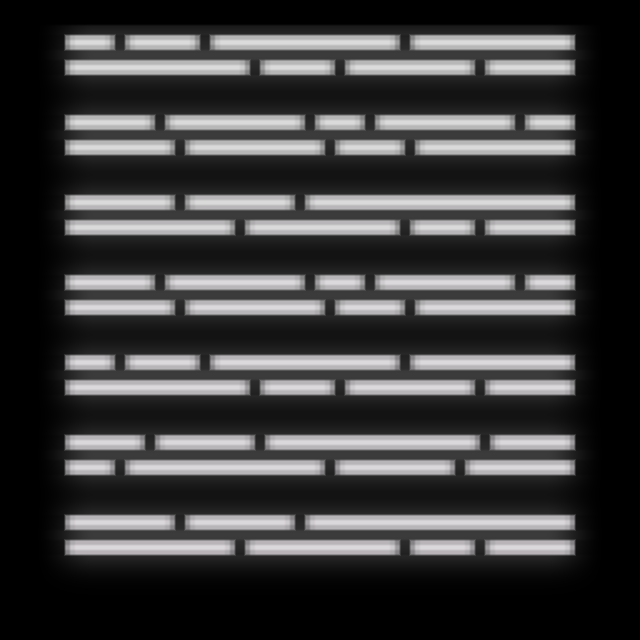
This pattern is drawn by a Shadertoy shader. Its source:

```glsl
// Seven pairs of glowing pale bars on black, each row split by narrow gaps.
// Works on a 128-unit grid: the distance to bar ends and row edges shapes and
// shades the bars, and a sum of Gaussians over the rows gives the halo.

const float GRID = 128.0;          // units across the canvas
const int   PAIRS = 7;
const float PAIR_PITCH = 16.0;
const float ROW_PITCH = 5.0;       // between the two rows of a pair
const float ROW_HEIGHT = 3.0;
const float FIRST_TOP = 7.0;       // top of the first row, measured downward
const float BAR_LEFT = 13.0;
const float BAR_RIGHT = 115.0;
const float GAP_HALF = 1.0;
const float EDGE_SOFT = 0.3;
const float RIM_LEVEL = 0.72;
const float CORE_LEVEL = 0.86;
const float END_SHADE = 0.77;      // outermost unit of a bar
const float NEAR_END_SHADE = 0.94; // the unit beside it
const float GLOW_LEVEL = 0.156;
const float GLOW_SIGMA = 3.2;
const float GLOW_SPREAD = 6.0;     // sideways fade
const float GLOW_TOP = 5.0;        // halo is clipped above this line
const float GAP_GLOW = 0.75;
const vec3  LOW_TINT = vec3(1.0, 0.98, 1.0);

// Left edges of the gaps: upper and lower row of each pair style.
const vec4 GAPS[8] = vec4[8](
    vec4(23, 40, 80, 80),  vec4(50, 67, 95, 95),
    vec4(31, 61, 73, 103), vec4(35, 65, 81, 81),
    vec4(35, 59, 59, 59),  vec4(47, 80, 95, 95),
    vec4(29, 51, 96, 96),  vec4(23, 65, 91, 91));
const int STYLES[7] = int[7](0, 1, 2, 1, 0, 3, 2);

float softStep(float edge, float x, float soft) {
    return smoothstep(edge - soft, edge + soft, x);
}

// Signed distance along x to the nearest bar end, positive inside a bar.
float endDistance(float x, vec4 gaps) {
    vec4 g = abs(x - gaps - GAP_HALF) - GAP_HALF;
    float gapDistance = min(min(g.x, g.y), min(g.z, g.w));
    return min(gapDistance, min(x - BAR_LEFT, BAR_RIGHT - x));
}

// Light spilled by all rows, fading past their sides.
float halo(vec2 p, float soft) {
    float sum = 0.0;
    for (int i = 0; i < PAIRS * 2; i++) {
        float center = FIRST_TOP + 0.5 * ROW_HEIGHT
                     + float(i / 2) * PAIR_PITCH + float(i % 2) * ROW_PITCH;
        float d = (p.y - center) / GLOW_SIGMA;
        sum += exp(-0.5 * d * d);
    }
    float sides = softStep(BAR_LEFT, p.x, GLOW_SPREAD)
                * (1.0 - softStep(BAR_RIGHT, p.x, GLOW_SPREAD));
    return GLOW_LEVEL * sum * sides * softStep(GLOW_TOP, p.y, soft);
}

// Stepped bar shading: bright core, grey rim, darker ends.
float barShade(float endDist, float rowDist, float soft) {
    float level = mix(RIM_LEVEL, CORE_LEVEL, softStep(1.0, rowDist, soft));
    level *= mix(END_SHADE, 1.0, softStep(1.0, endDist, soft));
    return level * mix(NEAR_END_SHADE, 1.0, softStep(2.0, endDist, soft));
}

void mainImage(out vec4 fragColor, in vec2 fragCoord) {
    float unitsPerPixel = GRID / min(iResolution.x, iResolution.y);
    vec2 p = (fragCoord - 0.5 * iResolution.xy) * unitsPerPixel + 0.5 * GRID;
    p.y = GRID - p.y;
    float soft = max(EDGE_SOFT, 0.7 * unitsPerPixel);

    // Find the pair and the row within it
    float pairSpan = ROW_PITCH + ROW_HEIGHT;
    float margin = 0.5 * (PAIR_PITCH - pairSpan);
    float pair = clamp(floor((p.y - FIRST_TOP + margin) / PAIR_PITCH),
                       0.0, float(PAIRS - 1));
    float y = p.y - FIRST_TOP - pair * PAIR_PITCH;
    int row = y > 0.5 * pairSpan ? 1 : 0;
    y -= float(row) * ROW_PITCH;

    // Distances to the bar edges
    float rowDist = min(y, ROW_HEIGHT - y);
    float endDist = endDistance(p.x, GAPS[STYLES[int(pair)] * 2 + row]);
    float bar = softStep(0.0, min(rowDist, endDist), soft);

    // Halo, dimmer in the gaps of a row
    float inRow = softStep(0.0, rowDist, soft);
    float glow = halo(p, soft) * mix(1.0, GAP_GLOW, inRow);

    vec3 tint = mix(vec3(1.0), LOW_TINT, clamp(p.y / GRID, 0.0, 1.0));
    vec3 color = mix(vec3(glow), barShade(endDist, rowDist, soft) * tint, bar);
    fragColor = vec4(color, 1.0);
}
```
